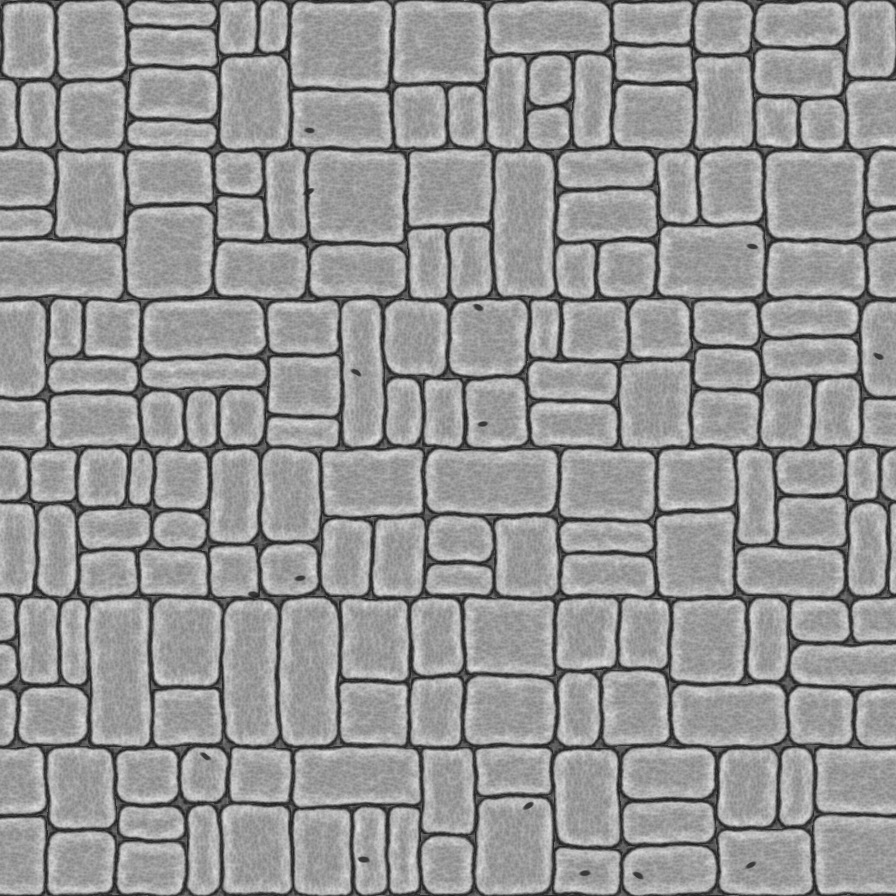
Write a WebGL 1 fragment shader that draws this texture map.

```glsl
precision highp float;
// Grey wall of rounded, irregularly coursed stones with pale rims and dark joints.
uniform vec2 u_resolution;

const float TAU = 6.2831853;
const float COURSES = 6.0;         // full-height bands of stones
const float BLOCKS = 5.0;          // blocks per course, each cut into stones
const float BLOCK_JITTER = 0.4;
const vec2 STONE_AREA = vec2(0.0045, 0.0145);
const float MIN_CUT_LENGTH = 0.075;
const vec2 CORNER_RADIUS = vec2(0.006, 0.017);
const float JOINT_HALF = 0.0025;
const float EDGE_SOFT = 0.0021;
const float RIM_WIDTH = 0.016;
const float MAX_TILT = 0.03;
const float WAVE = 0.0013;
const float PIT_GRID = 16.0;
const float PIT_SHARE = 0.05;

const float FACE_GREY = 0.602;
const float RIM_GREY = 0.755;
const float JOINT_GREY = 0.16;
const float MORTAR_GREY = 0.39;
const float PIT_GREY = 0.22;

float hash(vec2 p) {
  vec3 q = fract(p.xyx * vec3(0.1031, 0.1030, 0.0973));
  q += dot(q, q.yzx + 33.33);
  return fract((q.x + q.y) * q.z);
}

// Distance to the nearest scattered point, centred around zero.
float cellular(vec2 p) {
  vec2 cell = floor(p);
  float nearest = 4.0;
  for (int y = -1; y <= 1; y++) {
    for (int x = -1; x <= 1; x++) {
      vec2 c = cell + vec2(x, y);
      vec2 toPoint = c + vec2(hash(c), hash(c + 57.3)) - p;
      nearest = min(nearest, dot(toPoint, toPoint));
    }
  }
  return sqrt(nearest) - 0.43;
}

float blockEdge(float index, float course) {
  float id = mod(index, BLOCKS);
  return index + BLOCK_JITTER * (hash(vec2(id, course) + 11.7) - 0.5);
}

// Finds the stone around p by cutting its block in two repeatedly.
void findStone(vec2 p, out vec2 low, out vec2 high, out vec2 seed) {
  float course = floor(p.y * COURSES);
  float shift = hash(vec2(course, 4.7));
  float x = p.x * BLOCKS + shift;
  float index = floor(x);
  if (x < blockEdge(index, course)) index -= 1.0;
  else if (x > blockEdge(index + 1.0, course)) index += 1.0;

  low = vec2((blockEdge(index, course) - shift) / BLOCKS, course / COURSES);
  high = vec2((blockEdge(index + 1.0, course) - shift) / BLOCKS, (course + 1.0) / COURSES);
  seed = vec2(mod(index, BLOCKS), mod(course, COURSES)) * 3.7 + 21.3;

  for (int i = 0; i < 5; i++) {
    vec2 size = high - low;
    if (size.x * size.y < mix(STONE_AREA.x, STONE_AREA.y, hash(seed))) break;
    bool upright = size.x * mix(0.6, 1.4, hash(seed + 7.1)) > size.y;
    vec2 axis = upright ? vec2(1.0, 0.0) : vec2(0.0, 1.0);
    if (dot(size, axis) < MIN_CUT_LENGTH) break;
    vec2 cut = low + size * mix(0.32, 0.68, hash(seed + 13.9));
    float side = step(dot(cut, axis), dot(p, axis));
    low = mix(low, cut, axis * side);
    high = mix(high, cut, axis * (1.0 - side));
    seed = seed * 1.6 + vec2(5.3 * side, 3.1);
  }
}

float roundedBox(vec2 p, vec2 halfSize, float radius) {
  vec2 q = abs(p) - halfSize + radius;
  return length(max(q, 0.0)) + min(max(q.x, q.y), 0.0) - radius;
}

// Rare small elongated holes; 1 inside a hole.
float pits(vec2 p) {
  vec2 cell = floor(p * PIT_GRID);
  vec2 centre = cell + 0.3 + 0.4 * vec2(hash(cell + 3.3), hash(cell + 8.8));
  vec2 q = p * PIT_GRID - centre;
  q.y += q.x * (hash(cell + 5.1) - 0.5);
  float hole = smoothstep(0.085, 0.04, length(q * vec2(0.7, 1.2)));
  return hole * step(hash(cell + 41.0), PIT_SHARE);
}

void main() {
  vec2 uv = gl_FragCoord.xy / u_resolution;
  vec2 p = uv + WAVE * sin(TAU * (uv.yx * vec2(7.0, 6.0) + uv * 2.0))
              + 0.4 * WAVE * sin(TAU * (uv.yx * 23.0 + uv * 5.0));

  vec2 low, high, seed;
  findStone(p, low, high, seed);
  vec2 halfSize = 0.5 * (high - low);

  // Grain runs along the longer side of each stone.
  vec2 grainUv = halfSize.y > 1.15 * halfSize.x ? uv.yx : uv;
  grainUv += fract(seed * 0.37);
  float coarse = cellular(grainUv * vec2(45.0, 85.0));
  float fine = cellular(grainUv * vec2(120.0, 230.0));
  float grit = cellular(uv * 260.0 + 19.0);

  // Slightly tilted rounded outline with a rough edge.
  vec2 local = p - 0.5 * (low + high);
  float tilt = MAX_TILT * (hash(seed + 2.9) - 0.5);
  local += tilt * vec2(-local.y, local.x);
  float radius = mix(CORNER_RADIUS.x, CORNER_RADIUS.y, hash(seed + 31.0));
  radius = min(radius, 0.7 * min(halfSize.x, halfSize.y));
  float d = roundedBox(local, halfSize - JOINT_HALF, radius);
  d += 0.0018 * coarse + 0.0012 * grit;

  // Face, pale rim, pits, then the joint.
  float rim = smoothstep(-RIM_WIDTH, -0.003, d);
  float grey = mix(FACE_GREY, RIM_GREY, rim * (0.9 + 0.5 * coarse));
  grey += 0.06 * coarse + 0.11 * fine + 0.10 * grit;
  grey = mix(grey, PIT_GREY, pits(uv + 0.002 * coarse));
  float joint = mix(JOINT_GREY, MORTAR_GREY, smoothstep(0.0015, 0.0065, d));
  joint += 0.10 * fine + 0.08 * grit;
  grey = mix(grey, joint, smoothstep(-EDGE_SOFT, EDGE_SOFT, d));
  gl_FragColor = vec4(vec3(grey), 1.0);
}
```
